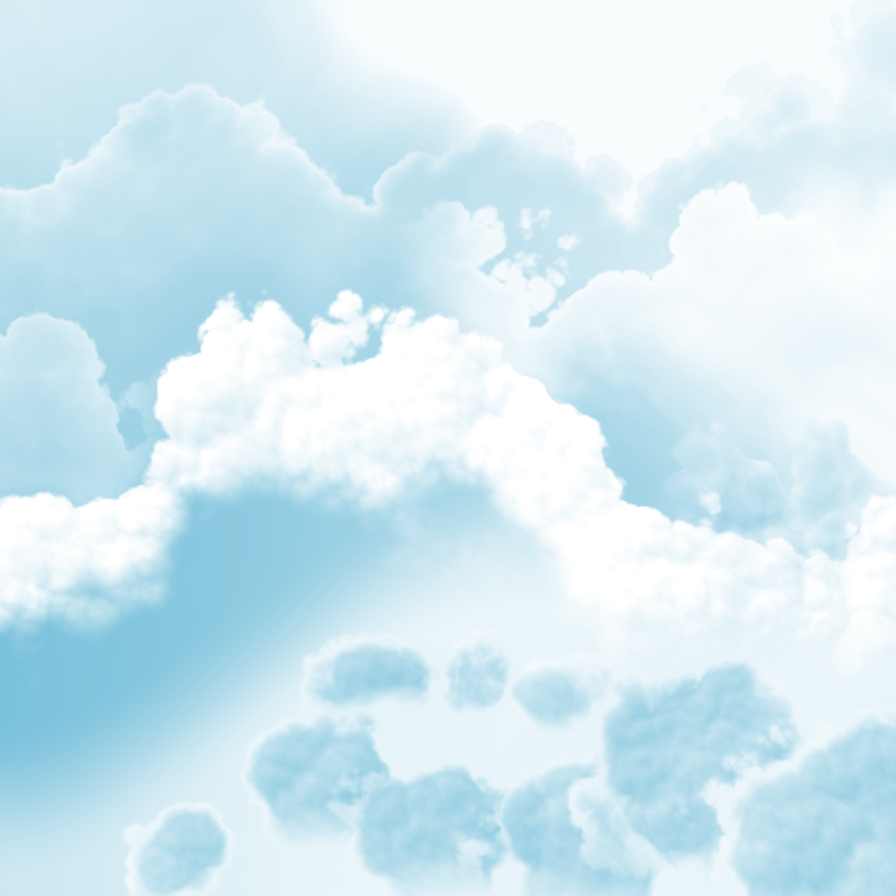
Give the GLSL for this texture, as a WebGL 1 fragment shader.

```glsl
precision highp float;
uniform vec2 u_resolution;

// Bright, hazy cumulus sky in pale cyan: a white arched cloud bank, rimmed banks
// above it and backlit puffs below. Ridge curves are roughened by layered cellular
// noise, softened by layered sines, and one tone value blends blue to white.

vec2 hash2(vec2 c) {
  return fract(sin(vec2(dot(c, vec2(127.1, 311.7)), dot(c, vec2(269.5, 183.3)))) * 43758.5);
}

// Squared distance to the nearest cell point: round bulges, sharp creases
float cellular(vec2 p) {
  vec2 cell = floor(p), f = fract(p);
  float nearest = 2.0;
  for (int j = -1; j <= 1; j++) {
    for (int i = -1; i <= 1; i++) {
      vec2 o = vec2(float(i), float(j));
      vec2 d = o + hash2(cell + o) - f;
      nearest = min(nearest, dot(d, d));
    }
  }
  return nearest;
}

// Cauliflower noise centred near zero
float billow(vec2 p) {
  float sum = 0.0, amp = 1.0;
  p *= 7.0;
  for (int i = 0; i < 5; i++) {
    sum += amp * (0.32 - cellular(p));
    p = mat2(1.6, 1.2, -1.2, 1.6) * p + 3.7;
    amp *= 0.5;
  }
  return sum;
}

// Soft drifting variation from warped sines
float wisps(vec2 p) {
  float sum = 0.0, amp = 0.6;
  p *= 9.0;
  for (int i = 0; i < 5; i++) {
    p += 0.7 * sin(p.yx * 1.3 + float(i));
    sum += amp * sin(p.x) * sin(p.y + 1.0);
    p = mat2(1.36, 1.02, -1.02, 1.36) * p;
    amp *= 0.6;
  }
  return sum;
}

float bump(float x, float centre, float width) {
  float d = (x - centre) / width;
  return exp(-d * d);
}

// Cloud bank with a crisp white rim that melts into the sky below it
float addBank(float tone, float depth, float body, float rim, float opacity) {
  float edge = opacity * smoothstep(0.0, 0.016, depth);
  tone = mix(tone, body, edge * (1.0 - smoothstep(0.08, 0.25, depth)));
  return mix(tone, 1.0, 0.95 * edge * exp(-max(depth, 0.0) / rim));
}

void main() {
  vec2 p = gl_FragCoord.xy / u_resolution;
  float x = p.x, y = p.y;
  float wisp = wisps(p);
  vec2 q = p + 0.012 * vec2(wisp, -wisp);
  float puff = billow(q);
  float relief = puff - billow(q + vec2(-0.008, 0.012));

  // Upper sky: blue on the left, glowing towards the upper right
  float upper = 0.33 + 0.38 * smoothstep(0.6, 1.0, y) + 0.05 * wisp
              + 0.6 * smoothstep(0.64, 0.96, x + 0.8 * (y - 0.5) + 0.03 * wisp);
  upper = min(upper, 0.95);

  // Far banks, back to front
  float ridge = 0.79 + 0.11 * bump(x, 0.23, 0.1) + 0.05 * smoothstep(0.36, 0.45, x)
              + 0.12 * smoothstep(0.75, 1.0, x);
  upper = addBank(upper, ridge + 0.12 * puff - y, 0.47 + 0.22 * x + 0.05 * wisp,
                  0.04 + 0.025 * wisp, 1.0);
  ridge = 0.73 + 0.025 * sin(17.0 * x + 1.0);
  upper = addBank(upper, ridge + 0.13 * puff - y, 0.55 + 0.35 * x + 0.08 * wisp,
                  0.07 + 0.03 * wisp, smoothstep(0.42, 0.56, x));
  ridge = 0.62 - 0.5 * abs(x - 0.05);
  upper = addBank(upper, ridge + 0.13 * puff - y, 0.6, 0.04,
                  0.7 * (1.0 - smoothstep(0.1, 0.2, x)));
  ridge = 0.5 - 3.0 * (x - 0.86) * (x - 0.86);
  upper = addBank(upper, ridge + 0.12 * puff - y, 0.6 + relief, 0.02,
                  0.8 * smoothstep(0.72, 0.8, x));

  // Lower sky: deep blue shade under the arch, pale haze beneath
  float hazeTop = 0.1 + 0.3 * smoothstep(0.0, 0.6, x);
  float shade = smoothstep(-0.08, 0.1, y - hazeTop + 0.01 * wisp);
  float lower = mix(0.64 + 0.2 * smoothstep(0.0, 0.4, x), 0.06 + 0.6 * x, shade);
  lower += 0.02 * wisp;

  // Main arched bank: crisp above, vaporous below
  float top = 0.41 + 0.21 * smoothstep(0.0, 0.3, x) * (1.0 - smoothstep(0.55, 0.73, x));
  float base = 0.29 + 0.15 * smoothstep(0.0, 0.35, x) * (1.0 - smoothstep(0.5, 0.75, x));
  float tone = mix(lower, upper, smoothstep(-0.03, 0.03, y - mix(base, top, 0.6)));
  float bank = smoothstep(0.0, 0.016, top + 0.13 * puff - y)
             * smoothstep(-0.03, 0.07, y - base + 0.1 * puff + 0.03 * wisp);
  tone = mix(tone, clamp(0.95 + 0.6 * relief + 0.16 * wisp, 0.62, 1.0), bank);

  // Backlit puffs: two small floaters, then a row growing to the right
  for (int i = 0; i < 8; i++) {
    float k = float(i) - 2.0;
    vec2 centre = vec2(0.21 + 0.15 * k, 0.08 + 0.04 * sin(2.2 * k - 0.9));
    float radius = 0.055 + 0.016 * k;
    if (i < 2) {
      centre = vec2(0.41 + 0.17 * float(i), 0.225);
      radius = 0.035 + 0.02 * float(i);
    }
    float depth = radius - length((p - centre) * vec2(0.85, 1.0)) + 0.09 * puff;
    float cover = smoothstep(0.0, 0.014, depth)
                * smoothstep(-1.1 * radius, -0.2 * radius, y - centre.y + 0.03 * wisp);
    float body = 0.42 + 0.7 * relief + 0.12 * wisp;
    float rim = 1.0 - smoothstep(0.0, 0.03, depth - 0.01 - 0.02 * wisp);
    tone = mix(tone, mix(body, 0.97, 0.8 * rim), 0.92 * cover);
  }

  vec3 deepBlue = vec3(0.44, 0.74, 0.85);
  gl_FragColor = vec4(mix(deepBlue, vec3(1.0), clamp(tone, 0.0, 1.0)), 1.0);
}
```
